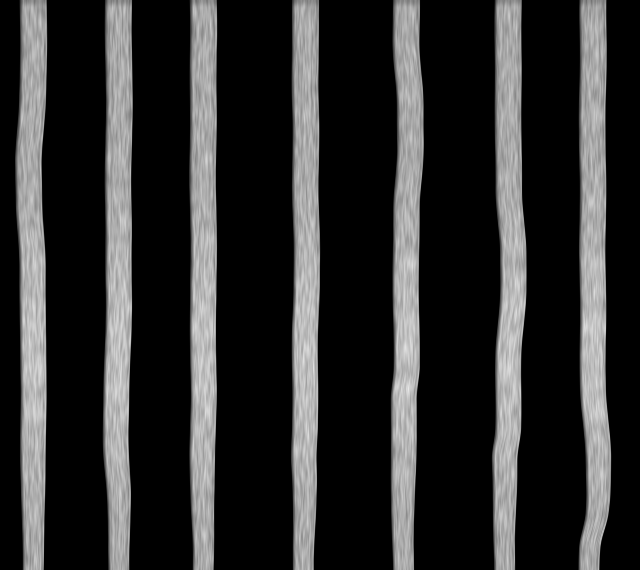
Reproduce this pattern procedurally as a WebGL 2 fragment shader.

```glsl
#version 300 es
precision highp float;
// Seven upright grey stalks on black, unevenly spaced, each with its own kink.
// Their centre lines come from formulas of the stalk index and height; the
// bark is stretched gradient noise over a rounded, dark-edged cross shading.

#define STALKS 7
#define FIRST_X 0.0456        // mean line of the first stalk
#define SPACING 0.1458        // mean distance between stalks
#define STAGGER 0.017         // uneven spacing
#define HALF_WIDTH 0.0212     // at the top
#define WANDER 0.0025         // small drift along the height
#define STREAKS vec2(5.0, 27.0)
#define STREAK_DEPTH 0.17
#define BARK_TONE 0.645
#define GLOW_TONE 0.09        // lighter band across all stalks
#define GLOW_HEIGHT 0.38

uniform vec2 u_resolution;
out vec4 fragColor;

vec2 gradientAt(vec2 cell) {
    float angle = 6.2832 * fract(sin(dot(cell, vec2(127.1, 311.7))) * 43758.5);
    return vec2(cos(angle), sin(angle));
}

float gradientNoise(vec2 p) {
    vec2 i = floor(p), f = fract(p);
    vec2 w = f * f * f * (f * (f * 6.0 - 15.0) + 10.0);
    vec2 e = vec2(1.0, 0.0);
    float low = mix(dot(gradientAt(i), f),
                    dot(gradientAt(i + e.xy), f - e.xy), w.x);
    float high = mix(dot(gradientAt(i + e.yx), f - e.yx),
                     dot(gradientAt(i + e.xx), f - e.xx), w.x);
    return mix(low, high, w.y);
}

float bell(float x, float width) {
    return exp(-x * x / (width * width));
}

// Horizontal position of a stalk's centre line at a given height
float centreLine(float n, float height) {
    float x = FIRST_X + SPACING * n + STAGGER * cos(1.0472 * (n - 5.0));
    x -= 0.0026 * cos(3.14159 * n);

    // One hump per stalk, then a sideways slip lower down
    float kinkHeight = 0.46 + 0.32 * cos(1.366 * (n - 4.0));
    float kink = mix(-0.006, 0.008, smoothstep(0.0, 5.0, n));
    float slipHeight = 0.42 * kinkHeight;
    x += kink * (1.0 - smoothstep(0.03, 0.15, abs(height - kinkHeight)));
    x -= 0.7 * max(kink, 0.0)
       * (1.0 - smoothstep(slipHeight - 0.03, slipHeight + 0.03, height));

    return x + WANDER * gradientNoise(vec2(n * 17.3 + 0.5, height * 8.0));
}

float halfWidth(float height) {
    float taper = 1.0 - smoothstep(0.0, 0.22, height);
    return HALF_WIDTH - 0.0013 * (1.0 - height) - 0.0035 * taper;
}

// Grey of the bark; across runs from -1 at the left edge to 1 at the right
float barkTone(float across, float height, float seed) {
    vec2 grain = vec2(across, height) * STREAKS + seed * vec2(37.0, 13.0);
    float streaks = gradientNoise(grain)
                  + 0.6 * gradientNoise(grain * vec2(2.1, 1.7) + 9.4);
    float tone = BARK_TONE + GLOW_TONE * bell(height - GLOW_HEIGHT, 0.2);
    tone += STREAK_DEPTH * streaks + 0.03 * bell(across - 0.2, 0.5);

    // Dark left flank, faint groove and thin rim on the right
    tone *= mix(0.3, 1.0, smoothstep(-1.05, -0.7, across));
    tone -= 0.08 * bell(across - 0.8, 0.07);
    tone *= 1.0 - 0.25 * smoothstep(0.93, 1.0, across);
    return tone * (1.0 - 0.2 * smoothstep(0.985, 1.0, height));
}

void main() {
    vec2 uv = gl_FragCoord.xy / u_resolution;
    float pixel = 1.0 / u_resolution.x;

    // Nearest stalk
    float offset = 1.0, seed = 0.0;
    for (int i = 0; i < STALKS; i++) {
        float d = uv.x - centreLine(float(i), uv.y);
        if (abs(d) < abs(offset)) {
            offset = d;
            seed = float(i);
        }
    }

    float w = halfWidth(uv.y);
    float cover = 1.0 - smoothstep(-0.6 * pixel, 0.6 * pixel, abs(offset) - w);
    float tone = barkTone(clamp(offset / w, -1.0, 1.0), uv.y, seed);
    fragColor = vec4(vec3(tone * cover), 1.0);
}
```
